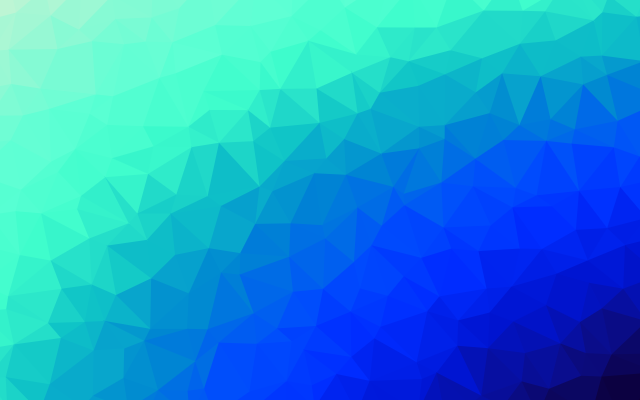
This background is drawn by a Shadertoy shader. Its source:

```glsl
const float CELL = 0.083;                // mesh spacing, in canvas heights
const float JITTER = 0.76;               // vertex scatter, in cells
const float TONE_SPREAD = 0.05;          // tone variation between facets
const vec2 GLOW_CENTER = vec2(1.35, -0.35);
const float TONE_START = 0.50;           // distance of the first colour
const float TONE_END = 1.90;             // distance of the last colour
const int STOPS = 11;
const vec3 PALETTE[STOPS] = vec3[STOPS](
    vec3(0.05, 0.00, 0.22),
    vec3(0.04, 0.05, 0.54),
    vec3(0.00, 0.08, 0.82),
    vec3(0.00, 0.17, 1.00),
    vec3(0.00, 0.30, 0.99),
    vec3(0.00, 0.53, 0.82),
    vec3(0.06, 0.77, 0.78),
    vec3(0.24, 0.99, 0.80),
    vec3(0.36, 1.00, 0.83),
    vec3(0.52, 0.98, 0.83),
    vec3(0.74, 0.96, 0.83));

vec2 hash2(vec2 p) {
    vec3 q = fract(p.xyx * vec3(0.1031, 0.1030, 0.0973));
    q += dot(q, q.yzx + 33.33);
    return fract((q.xx + q.yz) * q.zy);
}

float cross2(vec2 a, vec2 b) {
    return a.x * b.y - a.y * b.x;
}

vec2 vertexAt(vec2 id) {
    return id + 0.5 + JITTER * (hash2(id + 41.0) - 0.5);
}

// Palette colour at a position given in mesh cells
vec3 gradientAt(vec2 p, float shift) {
    vec2 uv = p * CELL * vec2(iResolution.y / iResolution.x, 1.0);
    float tone = distance(uv, GLOW_CENTER) + shift;
    float t = clamp((tone - TONE_START) / (TONE_END - TONE_START), 0.0, 1.0);
    float s = t * float(STOPS - 1);
    int i = min(int(s), STOPS - 2);
    return mix(PALETTE[i], PALETTE[i + 1], s - float(i));
}

// Signed distance to an edge, positive on its left
float edgeSide(vec2 p, vec2 a, vec2 b) {
    return cross2(b - a, p - a) / length(b - a);
}

// Adds one flat facet: rgb weighted by coverage, coverage in alpha
void addFacet(inout vec4 sum, vec2 p, vec2 a, vec2 b, vec2 c, float pixel) {
    float inside = min(edgeSide(p, a, b), min(edgeSide(p, b, c), edgeSide(p, c, a)));
    float cover = clamp(0.5 + inside / pixel, 0.0, 1.0);
    if (cover <= 0.0) return;
    vec2 center = (a + b + c) / 3.0;
    float shift = TONE_SPREAD * (hash2(floor(center * 64.0)).x - 0.5);
    sum += cover * vec4(gradientAt(center, shift), 1.0);
}

void mainImage(out vec4 fragColor, in vec2 fragCoord) {
    float pixel = 1.0 / (iResolution.y * CELL);
    vec2 p = fragCoord * pixel;
    vec2 home = floor(p - 0.5);
    vec4 sum = vec4(0.0);

    // Split each scattered quad along its better-shaped diagonal
    for (int y = -1; y <= 1; y++) {
        for (int x = -1; x <= 1; x++) {
            vec2 id = home + vec2(x, y);
            vec2 a = vertexAt(id);
            vec2 b = vertexAt(id + vec2(1, 0));
            vec2 c = vertexAt(id + vec2(1, 1));
            vec2 d = vertexAt(id + vec2(0, 1));
            // Sine of the sum of the angles at b and d
            float fit = cross2(c - b, a - b) * dot(a - d, c - d)
                      + dot(c - b, a - b) * cross2(a - d, c - d);
            if (fit > 0.0) {
                addFacet(sum, p, a, b, c, pixel);
                addFacet(sum, p, a, c, d, pixel);
            } else {
                addFacet(sum, p, a, b, d, pixel);
                addFacet(sum, p, b, c, d, pixel);
            }
        }
    }
    fragColor = vec4(sum.rgb / max(sum.a, 0.001), 1.0);
}
```
